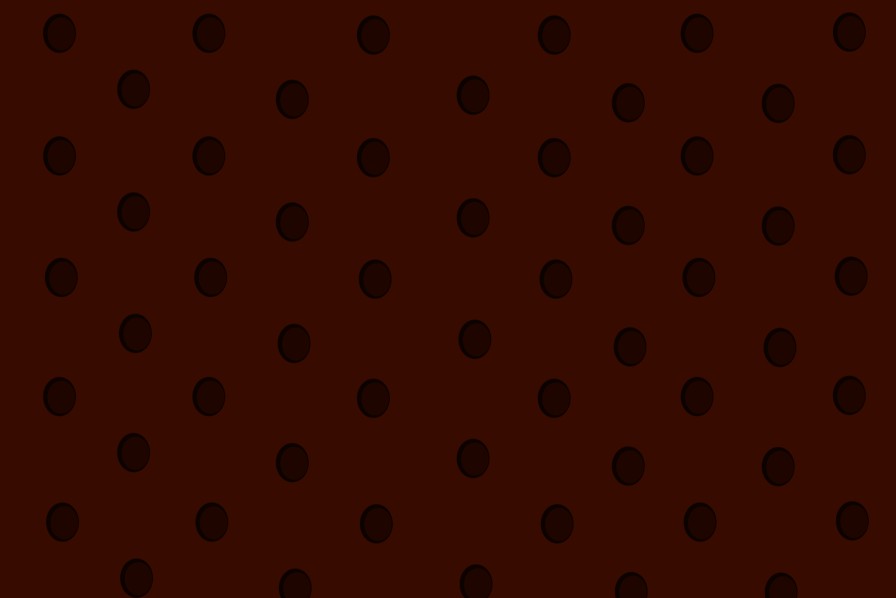
Reproduce this pattern procedurally as a WebGL 2 fragment shader.

```glsl
#version 300 es
precision highp float;
// Dark oval studs on a deep red-brown ground: 11 staggered columns, 5 rows.
// Each stud is a near-black ellipse under a smaller, offset brown one.
// Columns have uneven spacing and drop; rows drift slightly from an even pitch.

#define COLUMNS 11
#define ROWS 5
#define ASPECT 1.5
#define FIRST_ROW 0.0557
#define ROW_PITCH 0.2045
#define RIM_RADII vec2(0.0275, 0.0328)
#define FACE_RADII vec2(0.0229, 0.0275)
#define FACE_OFFSET vec2(0.0029, 0.0010)
#define GROUND_COLOR vec3(0.220, 0.042, 0.000)
#define FACE_COLOR vec3(0.122, 0.020, 0.000)
#define RIM_COLOR vec3(0.048, 0.010, 0.000)

uniform vec2 u_resolution;
out vec4 fragColor;

// Column positions as a share of the width, drops as a share of the row pitch
const float COLUMN_X[COLUMNS] = float[COLUMNS](
    0.0664, 0.1491, 0.2331, 0.3262, 0.4167, 0.5280,
    0.6185, 0.7012, 0.7780, 0.8685, 0.9479);
const float COLUMN_DROP[COLUMNS] = float[COLUMNS](
    0.0, 0.458, 0.0, 0.540, 0.014, 0.506,
    0.014, 0.568, 0.0, 0.573, -0.010);

// Drift of each whole row, in canvas heights
const vec2 ROW_DRIFT[ROWS] = vec2[ROWS](
    vec2(0.0), vec2(0.0, 0.0006), vec2(0.003, -0.0008),
    vec2(0.0, -0.006), vec2(0.005, -0.0006));

// Smooth coverage of an ellipse centred at zero
float ellipse(vec2 q, vec2 radii, float pixel) {
    float dist = (length(q / radii) - 1.0) * min(radii.x, radii.y);
    return 1.0 - smoothstep(-0.75 * pixel, 0.75 * pixel, dist);
}

vec2 studCenter(int column, int row) {
    float y = FIRST_ROW + ROW_PITCH * (float(row) + COLUMN_DROP[column]);
    return vec2(COLUMN_X[column] * ASPECT, y) + ROW_DRIFT[row];
}

void main() {
    // Canvas heights, measured down from the top
    vec2 uv = gl_FragCoord.xy / u_resolution;
    vec2 p = vec2(uv.x * ASPECT, 1.0 - uv.y);
    float pixel = 1.0 / u_resolution.y;

    float rim = 0.0;
    float face = 0.0;
    for (int row = 0; row < ROWS; row++) {
        for (int column = 0; column < COLUMNS; column++) {
            vec2 q = p - studCenter(column, row);
            rim = max(rim, ellipse(q, RIM_RADII, pixel));
            face = max(face, ellipse(q - FACE_OFFSET, FACE_RADII, pixel));
        }
    }

    vec3 color = mix(GROUND_COLOR, RIM_COLOR, rim);
    color = mix(color, FACE_COLOR, face);
    fragColor = vec4(color, 1.0);
}
```
